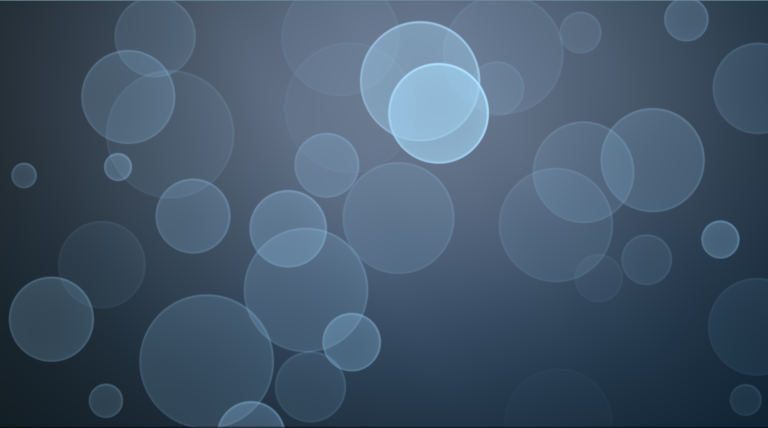
A WebGL 1 fragment shader for this background:

```glsl
precision highp float;

uniform vec2 u_resolution;

// Backdrop
const vec3 SHADE_LEFT = vec3(0.050, 0.085, 0.100);
const vec3 SHADE_RIGHT = vec3(0.030, 0.100, 0.155);
const vec3 LIGHT_LOW = vec3(0.34, 0.46, 0.60);
const vec3 LIGHT_HIGH = vec3(0.41, 0.47, 0.56);
const vec2 GLOW_CENTER = vec2(0.53, 0.78);
const vec2 GLOW_SIZE = vec2(0.46, 0.72);
const float BEAM_STRENGTH = 0.012;

// Scattered discs, lengths in canvas heights
const int DISC_COUNT = 34;
const float MIN_RADIUS = 0.028;
const float MAX_RADIUS = 0.160;
const float SMALL_OPACITY = 0.38;
const float LARGE_OPACITY = 0.17;
const float RIM_WIDTH = 0.0035;
const vec3 DISC_TINT = vec3(0.58, 0.78, 0.93);
const vec2 QUIET_CENTER = vec2(0.69, 0.22);

// Overlapping bright pair
const vec2 KEY_CENTER = vec2(0.547, 0.810);
const vec2 KEY_STEP = vec2(0.024, -0.075);
const vec3 KEY_TINT = vec3(0.63, 0.82, 0.94);

// Edge lines
const vec3 TOP_LINE = vec3(0.42, 0.56, 0.60);
const float LINE_WIDTH = 0.003;

vec3 backdrop(vec2 uv) {
    vec2 q = (uv - GLOW_CENTER) / GLOW_SIZE;
    float glow = exp(-dot(q, q));

    // Faint slanted beams from layered sines
    float across = uv.x + 0.35 * uv.y;
    float beams = sin(across * 23.0) + 0.6 * sin(across * 41.0 + 1.3)
                + 0.4 * sin(across * 67.0 + 4.0);
    glow *= 1.0 + BEAM_STRENGTH * beams;

    vec3 shade = mix(SHADE_LEFT, SHADE_RIGHT, uv.x);
    vec3 light = mix(LIGHT_LOW, LIGHT_HIGH, smoothstep(0.0, 0.7, uv.y));
    return mix(shade, light, glow);
}

// Translucent disc with a thin rim, brighter toward the upper right
vec3 blendDisc(vec3 base, vec3 tint, vec2 offset, float radius,
               float opacity, float rimOpacity) {
    float dist = length(offset);
    float edge = dist - radius;
    float blur = 0.8 / u_resolution.y;
    float inside = 1.0 - smoothstep(-blur, blur, edge);
    float ratio = min(dist / radius, 1.0);
    float facing = dot(offset / max(dist, 0.0001), vec2(0.6, 0.8));

    float fill = inside * opacity * mix(0.88, 1.05, ratio * ratio);
    float rim = 1.0 - smoothstep(0.0, RIM_WIDTH + blur, abs(edge + 0.5 * RIM_WIDTH));
    rim *= rimOpacity * (0.7 + 0.3 * facing);

    vec3 color = mix(base, tint, fill);
    return mix(color, tint * 1.1, rim);
}

vec3 scatterDiscs(vec3 color, vec2 p, float aspect) {
    for (int i = 0; i < DISC_COUNT; i++) {
        float n = float(i) + 1.0;

        // Even spread with a little wander
        vec2 place = fract(vec2(0.37, 0.21) + n * vec2(0.7549, 0.5698));
        place += 0.05 * vec2(sin(n * n), cos(n * n * 1.7));

        float size = fract(n * 0.618);
        float radius = mix(MIN_RADIUS, MAX_RADIUS, size);
        float strength = fract(n * 0.4142 + 0.3);
        float opacity = mix(SMALL_OPACITY, LARGE_OPACITY, size)
                      * mix(0.22, 1.0, strength);

        // Keep the open area and the bright pair uncluttered
        vec2 scale = vec2(aspect, 1.0);
        float fromQuiet = length((place - QUIET_CENTER) * scale);
        float fromKey = length((place - KEY_CENTER) * scale);
        opacity *= smoothstep(0.16, 0.34, fromQuiet)
                 * smoothstep(0.12, 0.25, fromKey);

        color = blendDisc(color, DISC_TINT, p - place * scale, radius,
                          opacity, opacity * 0.8);
    }
    return color;
}

vec3 keyDiscs(vec3 color, vec2 p, float aspect) {
    for (int i = 0; i < 2; i++) {
        float n = float(i);
        vec2 center = (KEY_CENTER + n * KEY_STEP) * vec2(aspect, 1.0);
        color = blendDisc(color, KEY_TINT, p - center, mix(0.140, 0.117, n),
                          mix(0.42, 0.66, n), mix(0.55, 0.85, n));
    }
    return color;
}

void main() {
    vec2 uv = gl_FragCoord.xy / u_resolution;
    float aspect = u_resolution.x / u_resolution.y;
    vec2 p = vec2(uv.x * aspect, uv.y);

    vec3 color = backdrop(uv);
    color = scatterDiscs(color, p, aspect);
    color = keyDiscs(color, p, aspect);

    // Light line above, dark line below
    color = mix(color, TOP_LINE, smoothstep(1.0 - LINE_WIDTH, 1.0, uv.y));
    color *= mix(0.5, 1.0, smoothstep(0.0, 2.0 * LINE_WIDTH, uv.y));

    gl_FragColor = vec4(color, 1.0);
}
```
